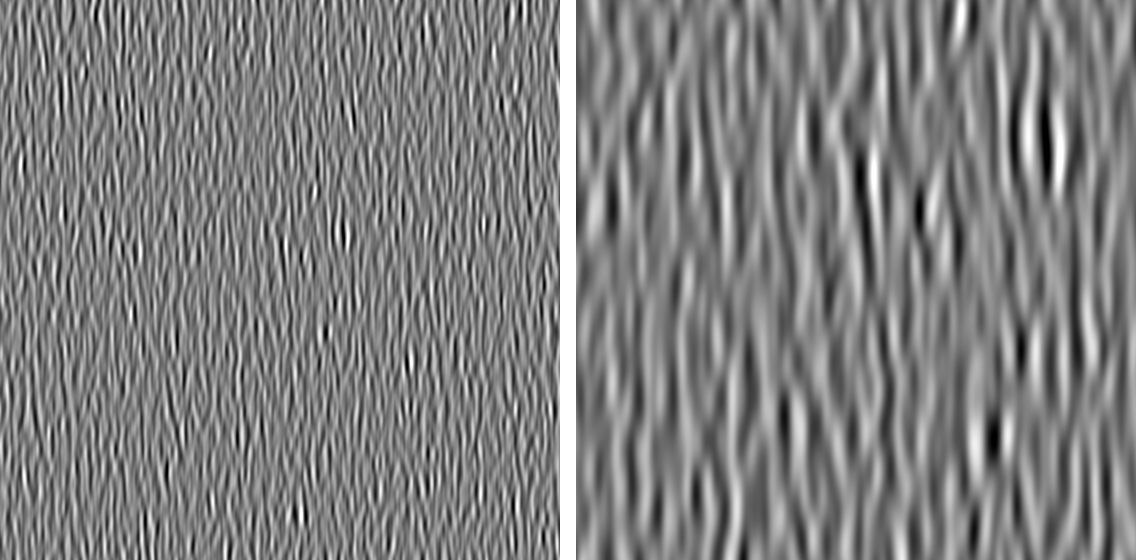
Left, the full canvas; right, a detail of the centre.
A three.js fragment shader for this texture:

```glsl
// Grey fibrous grain: short, fine, nearly vertical light and dark streaks.
// Many layered sines add up to an irregular field. Their widths are spread
// log-normally, so that thin lines run among the broader streaks.

varying vec2 vUv;

const int   WAVE_COUNT    = 224;
const float MID_FREQUENCY = 59.0;   // streaks across the canvas
const float WIDTH_VARIETY = 0.32;   // log spread of that frequency
const float RISE_SPREAD   = 10.0;   // vertical frequency: slant and length
const float MEAN_GREY     = 0.494;
const float CONTRAST      = 0.145;  // standard deviation of the grey
const float TAU           = 6.28318;

float hash(float n) {
  return fract(sin(n * 12.9898 + 4.137) * 43758.5);
}

// Gaussian scatter: evenly ranked radii, random angles
vec2 gaussianOffset(float index) {
  float rank = (index + 0.5) / float(WAVE_COUNT);
  float angle = TAU * hash(index);
  return sqrt(-2.0 * log(rank)) * vec2(cos(angle), sin(angle));
}

vec2 waveFrequency(float index) {
  vec2 offset = gaussianOffset(index);
  return vec2(MID_FREQUENCY * exp(WIDTH_VARIETY * offset.x), RISE_SPREAD * offset.y);
}

// Sum of plane waves, scaled to unit variance
float streakField(vec2 p) {
  float sum = 0.0;
  for (int i = 0; i < WAVE_COUNT; i++) {
    float index = float(i);
    float phase = hash(index + 311.7);
    sum += sin(TAU * fract(dot(waveFrequency(index), p) + phase));
  }
  return sum * sqrt(2.0 / float(WAVE_COUNT));
}

void main() {
  float grey = MEAN_GREY + CONTRAST * streakField(vUv);
  gl_FragColor = vec4(vec3(clamp(grey, 0.0, 1.0)), 1.0);
}
```
